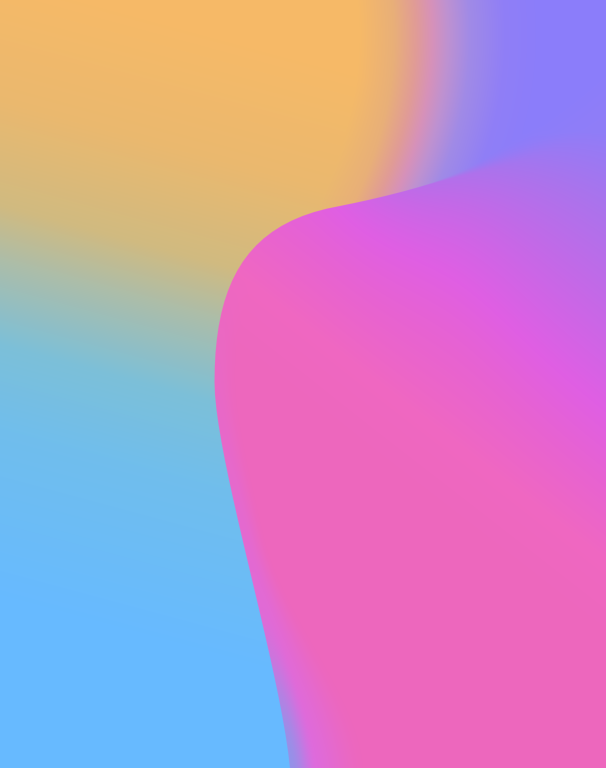
Write a WebGL 2 fragment shader that draws this background.

```glsl
#version 300 es
precision highp float;

uniform vec2 u_resolution;
out vec4 outColor;

#define STEPS 20            // segments per curve
#define SKY_TILT 0.27       // slope of the orange to blue fade
#define FOLD_X 0.56         // centre of the rosy fade at the top
#define FOLD_BEND 1.1       // how strongly that fade curves
#define SHEET_DIR vec2(0.615, 0.788)
#define SHEET_BULGE 0.02    // bow of the magenta band
#define EDGE_VIOLET 0.09    // extra violet along the upper edge
#define RIM_HEIGHT 0.65     // where the violet rim dies out
#define EDGE_MELT 0.03      // softness of the edge at the far right

// Outline of the sheet: three joined cubic curves, from the bottom upward
const vec2 OUTLINE[10] = vec2[10](
  vec2(0.3776, 0.0), vec2(0.3646, 0.1341), vec2(0.2793, 0.4036),
  vec2(0.2793, 0.5026), vec2(0.2793, 0.6354), vec2(0.3229, 0.7109),
  vec2(0.4427, 0.7318), vec2(0.5729, 0.7578), vec2(0.7292, 0.8047),
  vec2(0.8333, 0.9219));

vec2 cubic(vec2 a, vec2 b, vec2 c, vec2 d, float t) {
  float s = 1.0 - t;
  return s * s * s * a + 3.0 * s * s * t * b + 3.0 * s * t * t * c + t * t * t * d;
}

// Signed distance to the outline, positive inside the sheet
float sheetDistance(vec2 p) {
  float best = 1e3, side = 1.0;
  vec2 a = OUTLINE[0];
  for (int k = 0; k < 9; k += 3) {
    for (int i = 1; i <= STEPS; i++) {
      vec2 b = cubic(OUTLINE[k], OUTLINE[k + 1], OUTLINE[k + 2], OUTLINE[k + 3],
                     float(i) / float(STEPS));
      vec2 e = b - a, w = p - a;
      float dist = length(w - e * clamp(dot(w, e) / dot(e, e), 0.0, 1.0));
      if (dist < best) {
        best = dist;
        side = e.y * w.x - e.x * w.y < 0.0 ? -1.0 : 1.0;
      }
      a = b;
    }
  }
  return best * side;
}

// Moves from one colour to the next while x runs from lo to hi
vec3 ramp(vec3 from, vec3 to, float lo, float hi, float x) {
  return mix(from, to, clamp((x - lo) / (hi - lo), 0.0, 1.0));
}

vec3 backdrop(vec2 p) {
  // Orange down to blue
  float v = 1.0 - p.y - SKY_TILT * p.x;
  vec3 c = vec3(0.963, 0.725, 0.405);
  c = ramp(c, vec3(0.918, 0.722, 0.432), -0.026, 0.13, v);
  c = ramp(c, vec3(0.816, 0.729, 0.502), 0.13, 0.267, v);
  c = ramp(c, vec3(0.675, 0.740, 0.660), 0.267, 0.339, v);
  c = ramp(c, vec3(0.486, 0.750, 0.847), 0.339, 0.449, v);
  c = ramp(c, vec3(0.439, 0.743, 0.925), 0.449, 0.56, v);
  c = ramp(c, vec3(0.404, 0.729, 1.0), 0.56, 0.78, v);

  // Orange across rose to violet, only in the upper right
  float drop = min(1.0 - p.y - 0.0456, 0.22);
  float r = p.x - FOLD_X + FOLD_BEND * drop * drop;
  c = ramp(c, vec3(0.910, 0.686, 0.470), -0.092, -0.047, r);
  c = ramp(c, vec3(0.878, 0.608, 0.588), -0.047, -0.018, r);
  c = ramp(c, vec3(0.839, 0.569, 0.725), -0.018, 0.003, r);
  c = ramp(c, vec3(0.745, 0.569, 0.816), 0.003, 0.023, r);
  c = ramp(c, vec3(0.627, 0.541, 0.902), 0.023, 0.052, r);
  c = ramp(c, vec3(0.561, 0.494, 0.965), 0.052, 0.098, r);
  return ramp(c, vec3(0.545, 0.490, 0.980), 0.098, 0.143, r);
}

vec3 sheet(vec2 p, float d) {
  // Pink through magenta to violet, toward the upper right
  float bow = (p.x - 0.59) / 0.1;
  float s = dot(p, SHEET_DIR) - SHEET_DIR.y;
  s -= SHEET_BULGE * exp(-bow * bow) * smoothstep(-0.1, 0.06, s);
  s += EDGE_VIOLET * exp(-max(d, 0.0) / 0.05) * smoothstep(0.4, 0.58, p.x);
  vec3 c = vec3(0.928, 0.404, 0.741);
  c = ramp(c, vec3(0.937, 0.404, 0.757), -0.17, -0.09, s);
  c = ramp(c, vec3(0.905, 0.385, 0.820), -0.09, -0.01, s);
  c = ramp(c, vec3(0.875, 0.370, 0.890), -0.01, 0.065, s);
  c = ramp(c, vec3(0.765, 0.410, 0.905), 0.065, 0.177, s);
  c = ramp(c, vec3(0.667, 0.450, 0.925), 0.177, 0.28, s);
  c = ramp(c, vec3(0.560, 0.490, 0.970), 0.28, 0.39, s);

  // Violet rim on the lower left, bluest at the bottom
  float q = d / (0.03 + 0.07 * (1.0 - smoothstep(0.0, 0.3, p.y)));
  float strength = clamp(1.0 - p.y / RIM_HEIGHT, 0.0, 1.0);
  c = mix(c, vec3(0.86, 0.42, 0.88), strength * (1.0 - smoothstep(0.15, 1.0, q)));
  float blue = (1.0 - smoothstep(0.0, 0.22, p.y)) * (1.0 - smoothstep(0.0, 0.35, q));
  return mix(c, vec3(0.58, 0.57, 0.91), blue);
}

void main() {
  vec2 p = gl_FragCoord.xy / u_resolution.y;
  float d = sheetDistance(p);
  float soft = 0.75 / u_resolution.y + EDGE_MELT * smoothstep(0.55, 0.79, p.x);
  vec3 color = mix(backdrop(p), sheet(p, d), smoothstep(-soft, soft, d));
  outColor = vec4(color, 1.0);
}
```
